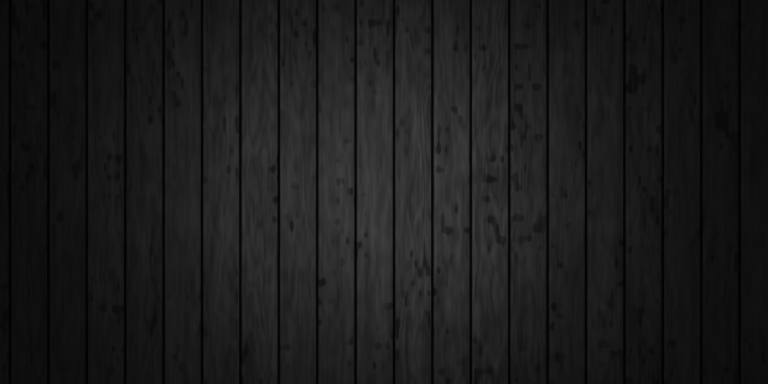
Reproduce this texture procedurally as a WebGL 1 fragment shader.

```glsl
precision highp float;

// Dark vertical wooden boards under a soft oval light in the middle.
// Boards repeat with fract; stretched value noise gives fibres, bent rings
// and flecks, and a Gaussian falloff darkens the borders.

uniform vec2 u_resolution;

float hash(vec2 p) {
  return fract(sin(dot(p, vec2(127.1, 311.7))) * 43758.5453);
}

float noise(vec2 p) {
  vec2 cell = floor(p);
  vec2 f = fract(p);
  f = f * f * (3.0 - 2.0 * f);
  float low = mix(hash(cell), hash(cell + vec2(1.0, 0.0)), f.x);
  float high = mix(hash(cell + vec2(0.0, 1.0)), hash(cell + vec2(1.0, 1.0)), f.x);
  return mix(low, high, f.y);
}

float fbm(vec2 p) {
  float sum = 0.0;
  float weight = 0.5;
  for (int i = 0; i < 4; i++) {
    sum += weight * noise(p);
    p = p * 2.0 + 17.3;
    weight *= 0.5;
  }
  return sum / 0.9375;
}

// Relative brightness of the wood, about 1 on average.
float woodGrain(vec2 uv, float board) {
  vec2 p = uv + vec2(board * 0.37, hash(vec2(board, 4.0)) * 9.0);

  // Long fibres, bent slightly sideways.
  float bend = 0.006 * (fbm(vec2(p.x * 35.0, p.y * 5.0)) - 0.5);
  float fibres = fbm(vec2((p.x + bend) * 130.0, p.y * 5.0)) - 0.5;
  float fine = noise(vec2((p.x + bend) * 270.0, p.y * 28.0)) - 0.5;

  // Arched growth rings, stronger on some boards.
  float field = fbm(vec2(p.x * 38.0, p.y * 3.2));
  float rings = sin(field * 45.0) * mix(0.02, 0.09, hash(vec2(board, 8.0)));

  // Short dark flecks gathered in patches.
  float patches = smoothstep(0.45, 0.75, noise(vec2(p.x * 45.0, p.y * 6.0)));
  float flecks = smoothstep(0.6, 0.85, noise(vec2(p.x * 170.0, p.y * 38.0)));

  return 1.0 + 0.42 * fibres + 0.2 * fine + rings - 0.35 * patches * flecks;
}

void main() {
  vec2 uv = gl_FragCoord.xy / u_resolution;
  float pixel = 1.0 / u_resolution.x;

  // Twenty boards across the width.
  float column = (uv.x - 0.013) / 0.05;
  float board = floor(column);
  float along = fract(column);
  float seam = min(along, 1.0 - along) * 0.05;

  // Oval light.
  vec2 offset = (uv - vec2(0.5, 0.51)) * vec2(2.0, 1.1);
  float light = 0.048 + 0.172 * exp(-3.0 * dot(offset, offset));

  float tone = light * woodGrain(uv, board);
  tone *= 0.96 + 0.1 * hash(vec2(board, 2.0));

  // Worn edge, soft shadow and dark gap at each seam.
  tone *= 1.0 + 0.13 * exp(-pow((along * 0.05 - 0.004) / 0.0014, 2.0));
  tone *= 1.0 - 0.3 * exp(-seam / 0.0025);
  tone *= mix(0.2, 1.0, smoothstep(0.0006, 0.0012 + pixel, seam));

  gl_FragColor = vec4(vec3(max(tone, 0.0)), 1.0);
}
```
